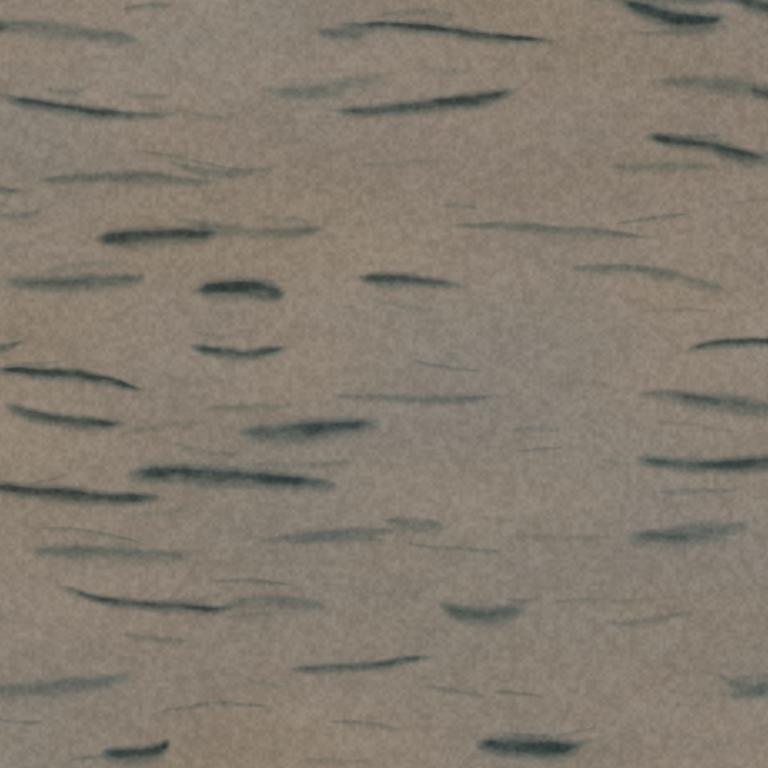
This texture is drawn by a WebGL 2 fragment shader. Its source:

```glsl
#version 300 es
precision highp float;

uniform vec2 u_resolution;
out vec4 fragColor;

// Integer hash of a lattice cell, four values in 0..1
vec4 hash4(vec2 cell, float seed) {
    uvec4 v = uvec4(ivec4(ivec2(cell), int(seed), 7));
    v = v * 1664525u + 1013904223u;
    v += v.yzxw * v.wxyz;
    v ^= v >> 16u;
    v.x += v.y * v.w;
    v.y += v.z * v.x;
    v.z += v.x * v.y;
    v.w += v.y * v.z;
    v ^= v >> 16u;
    return vec4(v & 65535u) / 65535.0;
}

float valueNoise(vec2 p, float seed) {
    vec2 cell = floor(p);
    vec2 f = fract(p);
    f = f * f * (3.0 - 2.0 * f);
    float a = hash4(cell, seed).x;
    float b = hash4(cell + vec2(1.0, 0.0), seed).x;
    float c = hash4(cell + vec2(0.0, 1.0), seed).x;
    float d = hash4(cell + vec2(1.0, 1.0), seed).x;
    return mix(mix(a, b, f.x), mix(c, d, f.x), f.y);
}

// Signed layered noise, roughly -0.5..0.5
float fbm(vec2 p, float seed) {
    float sum = 0.0;
    float amplitude = 0.5;
    for (int i = 0; i < 4; i++) {
        sum += amplitude * (valueNoise(p, seed + float(i)) - 0.5);
        p = p * 2.03 + 11.7;
        amplitude *= 0.5;
    }
    return sum;
}

// Soft, tapered trough: crisp upper edge, fading lower edge
float trough(vec2 p, float halfLength, float thickness, float tilt, float bend) {
    float u = p.x / halfLength;
    float taper = max(1.0 - u * u, 0.0);
    float y = p.y - tilt * p.x - bend * (u * u - 0.3);
    float width = thickness * (0.35 + 0.65 * taper) * (y > 0.0 ? 0.75 : 1.2);
    float d = y / width;
    return exp(-d * d * 1.3) * smoothstep(0.0, 0.6, taper);
}

// Scattered troughs, one candidate per jittered cell
float troughLayer(vec2 p, vec2 cellSize, float size, float density, float seed) {
    vec2 base = floor(p / cellSize);
    float clear = 1.0;
    for (int j = -1; j <= 1; j++) {
        for (int i = -1; i <= 1; i++) {
            vec2 cell = base + vec2(i, j);
            vec4 place = hash4(cell, seed);
            vec4 form = hash4(cell, seed + 50.0);
            vec2 center = (cell + 0.1 + 0.8 * place.xy) * cellSize;
            float halfLength = size * mix(0.45, 1.45, form.x);
            float thickness = size * mix(0.07, 0.15, form.y);
            float tilt = mix(-0.17, 0.13, form.z);
            float bend = size * mix(-0.12, 0.14, form.w);
            float strength = mix(0.3, 0.9, place.w) * step(place.z, density);
            clear *= 1.0 - strength * trough(p - center, halfLength, thickness, tilt, bend);
        }
    }
    return 1.0 - clear;
}

vec3 waterColor(float shade, float warmth) {
    vec3 sand = vec3(0.545, 0.503, 0.452);
    vec3 slate = vec3(0.412, 0.416, 0.382);
    vec3 deep = vec3(0.215, 0.255, 0.245);
    vec3 color = mix(sand, slate, smoothstep(0.0, 0.5, shade));
    color = mix(color, deep, smoothstep(0.4, 1.0, shade));
    return color + warmth * vec3(0.05, 0.01, -0.03);
}

void main() {
    vec2 p = gl_FragCoord.xy / u_resolution.y;

    // Uneven outlines
    vec2 warp = vec2(fbm(p * vec2(9.0, 18.0), 1.0), fbm(p * vec2(11.0, 20.0), 9.0));
    vec2 q = p + warp * vec2(0.05, 0.016);

    // Bold troughs and fainter ripples between them
    float bold = troughLayer(q, vec2(0.25, 0.083), 0.105, 0.8, 20.0);
    float faint = troughLayer(q + 3.7, vec2(0.16, 0.055), 0.06, 0.65, 30.0);
    float streaks = fbm(p * vec2(7.0, 34.0) + warp, 40.0);
    float mottling = 1.0 + 0.9 * fbm(p * vec2(22.0, 60.0), 60.0);
    float shade = 1.0 - (1.0 - bold * mottling) * (1.0 - 0.32 * faint);
    shade = clamp(shade + 0.2 * streaks + 0.04, 0.0, 1.0);

    // Broad tint and fine grain
    float warmth = fbm(p * vec2(3.0, 6.0), 70.0);
    float grain = valueNoise(p * 230.0, 80.0) + valueNoise(p * 120.0, 81.0) - 1.0;
    vec3 color = waterColor(shade, warmth);
    color += 0.045 * grain + 0.05 * fbm(p * vec2(4.0, 9.0), 90.0);

    fragColor = vec4(color, 1.0);
}
```
